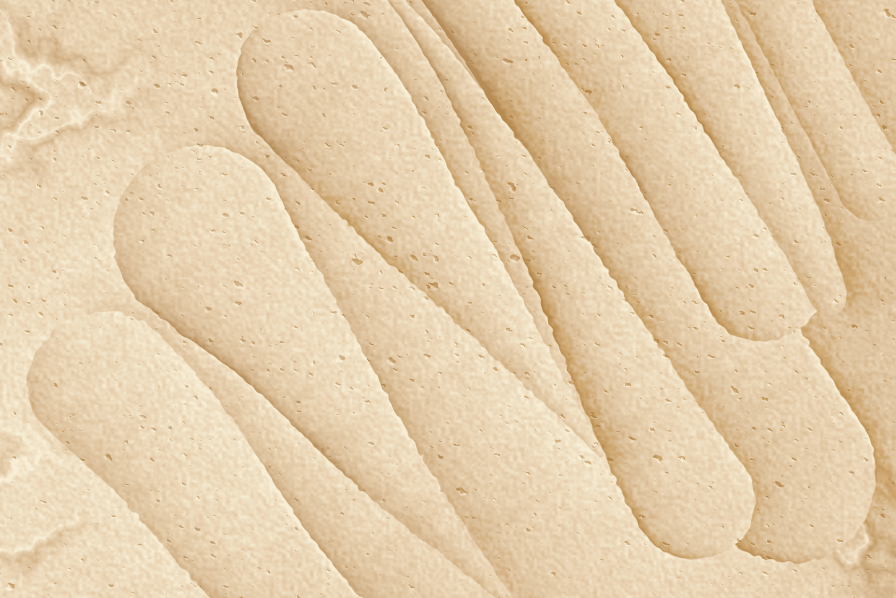
Write a Shadertoy shader that draws this texture.

```glsl
// Draws whipped cream frosting swept into overlapping diagonal spatula strokes.

float hash(vec2 p) {
    vec3 q = fract(vec3(p.xyx) * 0.1031);
    q += dot(q, q.yzx + 33.33);
    return fract((q.x + q.y) * q.z);
}

float noise(vec2 p) {
    vec2 cell = floor(p), f = fract(p);
    f = f * f * (3.0 - 2.0 * f);
    return mix(mix(hash(cell), hash(cell + vec2(1, 0)), f.x),
               mix(hash(cell + vec2(0, 1)), hash(cell + vec2(1, 1)), f.x), f.y);
}

float fbm(vec2 p) {
    float sum = 0.0, amp = 0.5;
    for (int i = 0; i < 4; i++) {
        sum += amp * noise(p);
        p = mat2(1.6, 1.2, -1.2, 1.6) * p + 7.3;
        amp *= 0.5;
    }
    return sum / 0.9375;
}

// Stroke axes (start, end) and their radii at both ends, bottom layer first
const vec4 AXES[8] = vec4[8](
    vec4(0.75, 1.12, 1.33, 0.20), vec4(0.67, 1.00, 1.18, 0.16),
    vec4(0.51, 0.86, 1.025, 0.24), vec4(0.335, 0.61, 0.87, -0.01),
    vec4(0.18, 0.375, 0.59, -0.10), vec4(0.94, 1.04, 1.28, 0.52),
    vec4(1.12, 1.04, 1.38, 0.50), vec4(1.30, 1.04, 1.45, 0.68));
const vec2 RADII[8] = vec2[8](
    vec2(0.09, 0.145), vec2(0.012, 0.10), vec2(0.125, 0.005), vec2(0.145, 0.006),
    vec2(0.115, 0.09), vec2(0.078, 0.094), vec2(0.085, 0.03), vec2(0.06, 0.06));

// Bright lip where the edge faces the light, shadow where it turns away
float relief(float depth, float facing, float crisp) {
    depth = max(depth, 0.0);
    float lip = 0.16 * exp(-depth / 0.06) + 0.6 * crisp * exp(-depth / 0.005);
    float shade = 0.52 * exp(-depth / 0.045) + 0.9 * crisp * exp(-depth / 0.007);
    return max(facing, 0.0) * lip - max(-facing, 0.0) * shade;
}

float blob(vec2 p, vec2 center, float spread) {
    return exp(-dot(p - center, p - center) / spread);
}

// Torn folds, kept to the rough corners
float folds(vec2 p) {
    float rough = blob(p, vec2(0.05, 0.85), 0.025) + blob(p, vec2(0.02, 0.15), 0.015)
                + blob(p, vec2(1.48, 0.1), 0.02);
    float fold = fbm(p * 6.0 + 2.0) - 0.5;
    return rough * (0.6 * exp(-abs(fold) / 0.015) - 0.75 * exp(-abs(fold - 0.05) / 0.035));
}

// Small chipped air pits, each with a pale rim on its lower side
float pits(vec2 p, float scale, float share) {
    vec2 cell = floor(p * scale);
    vec2 q = fract(p * scale) - 0.3 - 0.4 * vec2(hash(cell + 3.1), hash(cell + 8.7));
    q = mat2(0.85, 0.53, -0.53, 0.85) * q;
    q += 0.16 * (noise(p * scale * 6.0) - 0.5);
    float size = mix(0.07, 0.22, hash(cell + 5.5));
    float soft = 0.02 + 0.7 * scale / iResolution.y;
    float hole = 1.0 - smoothstep(-soft, soft, length(q * vec2(1.0, 2.2)) - size);
    float rim = 1.0 - smoothstep(-soft, soft, length((q + vec2(0.0, 0.1)) * vec2(1.0, 2.2)) - size);
    return step(hash(cell), share) * (0.3 * rim - 0.8 * hole);
}

void mainImage(out vec4 fragColor, in vec2 fragCoord) {
    vec2 p = fragCoord / iResolution.y;
    float pixel = 1.0 / iResolution.y;

    // Sway the strokes and crumble their edges
    vec2 bent = p;
    bent.x += 0.016 * sin(p.y * 6.5 + 0.6) + 0.04 * (noise(p * 3.5) - 0.5);
    bent.y += 0.03 * (noise(p * 4.5 + 17.0) - 0.5);
    float crumble = 0.002 + 0.005 * noise(p * 7.0 + 3.0);
    bent += crumble * (vec2(noise(p * 100.0), noise(p * 100.0 + 31.0)) - 0.5);

    float ground = 0.06 + 0.34 * (fbm(p * vec2(3.0, 2.4) + 11.0) - 0.5)
                 - 0.1 * smoothstep(0.8, 1.7, p.x + 0.4 * p.y);
    float tone = ground + folds(p);

    // Lay the strokes over each other; facing fades out on their axes
    for (int i = 0; i < 8; i++) {
        vec2 along = AXES[i].zw - AXES[i].xy;
        vec2 fromStart = bent - AXES[i].xy;
        float h = clamp(dot(fromStart, along) / dot(along, along), 0.0, 1.0);
        vec2 away = fromStart - along * h;
        float d = length(away) - mix(RADII[i].x, RADII[i].y, h);
        float facing = dot(away, vec2(0.86, 0.51)) / sqrt(dot(away, away) + 0.0004);
        float crisp = smoothstep(0.2, 0.75, noise(p * 6.0 + float(i) * 9.0));
        float inside = 1.0 - smoothstep(-pixel, pixel, d);
        tone = mix(tone + relief(d, -facing, 0.5 * crisp),
                   ground + relief(-d, facing, crisp), inside);
    }

    // Pits in clumps
    float clumps = smoothstep(0.25, 0.7, noise(p * 4.0 + 20.0));
    tone += pits(p, 24.0, 0.13 * clumps) + pits(p + 4.3, 42.0, 0.07 + 0.2 * clumps);
    tone += 0.7 * pits(p + 9.1, 70.0, 0.12);

    // Drag marks and a fine grain lit from the upper right
    vec2 drag = mat2(0.8, 0.6, 0.6, -0.8) * p;
    tone += 0.1 * (noise(drag * vec2(14.0, 90.0)) - 0.5);
    tone += 0.26 * (noise(p * 150.0) - noise(p * 150.0 + vec2(0.6, 0.5)));
    tone += 0.2 * (noise(p * 230.0 + 40.0) - 0.5) + 0.08 * (noise(p * 70.0) - 0.5);

    // Tan shadows to pale cream, with golden hollows
    tone = clamp(tone, -1.2, 0.45);
    vec3 color = vec3(0.91, 0.82, 0.69)
               + min(tone, 0.0) * vec3(0.16, 0.22, 0.28)
               + max(tone, 0.0) * vec3(0.13, 0.25, 0.32);
    float golden = smoothstep(0.3, 0.6, -tone) * smoothstep(0.4, 0.7, noise(p * 3.0 + 5.0));
    color -= golden * vec3(0.0, 0.02, 0.06);
    fragColor = vec4(color, 1.0);
}
```
